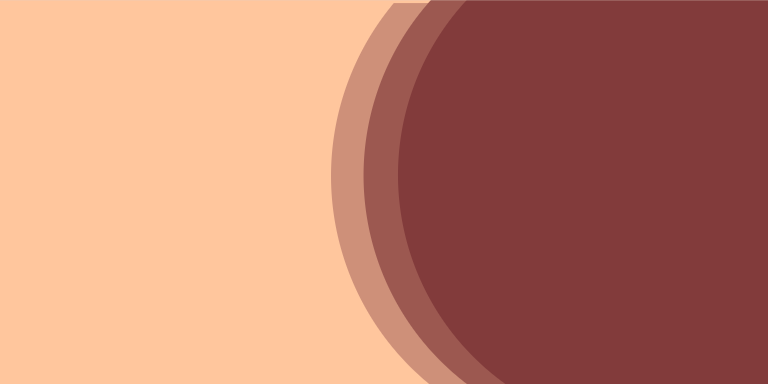
A Shadertoy shader for this background:

```glsl
// Flat peach field with three overlapping discs that darken in steps
// toward the right, leaving two crescent bands. Each disc is a signed
// distance blended over the last; a faint pale line runs along the top.

// Coverage of a shape from its signed distance, smoothed over one pixel.
float coverage(float dist, float pixel) {
    return clamp(0.5 - dist / pixel, 0.0, 1.0);
}

float disc(vec2 p, vec2 center, float radius) {
    return length(p - center) - radius;
}

void mainImage(out vec4 fragColor, in vec2 fragCoord) {
    // Canvas height is one unit; x is stretched to a 2:1 frame.
    vec2 p = fragCoord / iResolution.xy * vec2(2.0, 1.0);
    float pixel = 1.0 / iResolution.y;

    const vec3 peach  = vec3(1.00, 0.776, 0.616);
    const vec3 clay   = vec3(0.808, 0.565, 0.475);
    const vec3 rust   = vec3(0.612, 0.345, 0.314);
    const vec3 maroon = vec3(0.510, 0.231, 0.231);

    // Outer disc stops just short of the top edge.
    float outer = max(disc(p, vec2(1.5638, 0.5417), 0.7018), p.y - 0.992);
    float middle = disc(p, vec2(1.629, 0.543), 0.6823);
    float inner = disc(p, vec2(1.7057, 0.5443), 0.6693);

    vec3 color = mix(peach, clay, coverage(outer, pixel));
    color = mix(color, rust, coverage(middle, pixel));
    color = mix(color, maroon, coverage(inner, pixel));

    // Thin pale line along the top.
    float topLine = coverage(0.9985 - p.y, pixel);
    color = mix(color, vec3(0.88, 0.82, 0.78), 0.4 * topLine);

    fragColor = vec4(color, 1.0);
}
```
